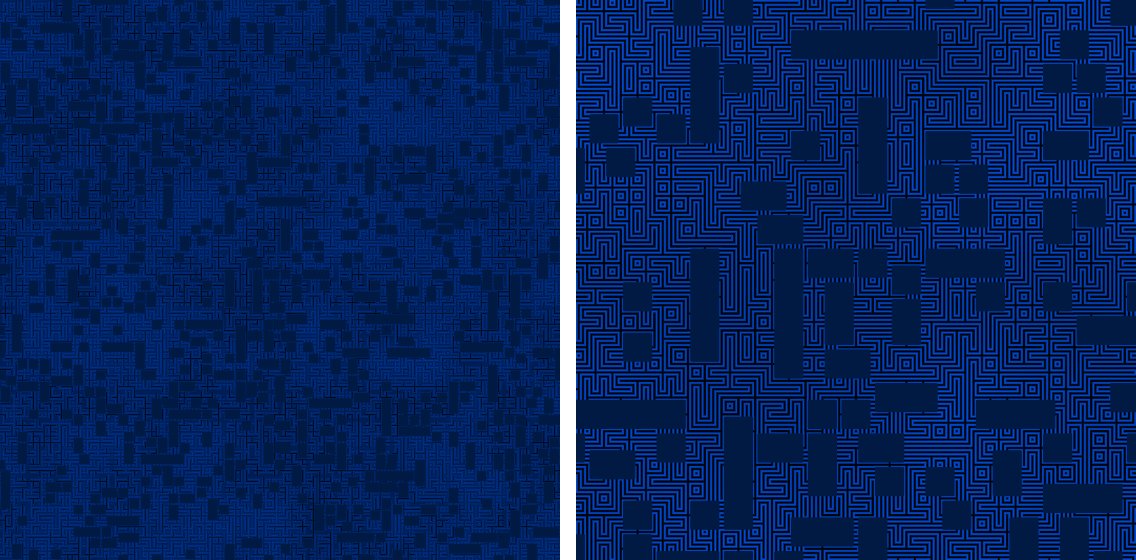
Left: the whole. Right: its middle third, enlarged.
Reproduce this pattern procedurally as a WebGL 1 fragment shader.

```glsl
precision highp float;
// Dark blue circuit-like maze: random thin walls on a square lattice, with fine
// stripes that follow the distance to the walls. Flat rounded bars, grown from
// random seed vertices along either axis, cover part of the maze.

uniform vec2 u_resolution;

const float CELLS = 100.0;          // lattice cells across the canvas
const float WALL_CHANCE = 0.5;
const float WALL_HALF_WIDTH = 0.055;
const float WALL_FAINTEST = 0.4;    // wall opacity in the palest patches
const float STRIPES_PER_CELL = 4.0;
const float PATCH_CELLS = 7.0;      // size of the broad tonal patches
const float PATCH_CONTRAST = 0.16;
const float SEED_CHANCE = 0.042;    // bar seeds per vertex and axis
const float LENGTH_RANGE = 6.0;     // longest bar, in vertices
const float LENGTH_SKEW = 3.5;      // higher values favour short bars
const float BAR_HALF_SIZE = 0.87;
const float BAR_ROUNDING = 0.1;
const float BAR_RIM = 0.16;         // strip around bars kept free of walls
const vec3 MAZE_BLUE = vec3(0.0, 0.142, 0.405);
const vec3 WALL_BLACK = vec3(0.0, 0.01, 0.03);
const vec3 BAR_NAVY = vec3(0.005, 0.101, 0.264);
const vec2 AXIS_X = vec2(1.0, 0.0);
const vec2 AXIS_Y = vec2(0.0, 1.0);

float hash(vec2 p) {
  vec3 q = fract(vec3(p.xyx) * 0.1031);
  q += dot(q, q.yzx + 33.33);
  return fract((q.x + q.y) * q.z);
}

float valueNoise(vec2 p) {
  vec2 i = floor(p);
  vec2 f = smoothstep(0.0, 1.0, p - i);
  float low = mix(hash(i), hash(i + AXIS_X), f.x);
  float high = mix(hash(i + AXIS_Y), hash(i + vec2(1.0)), f.x);
  return mix(low, high, f.y);
}

// True if a bar seeded up to five vertices behind reaches this vertex.
bool reachedAlong(vec2 vertex, vec2 axis) {
  bool reached = false;
  for (int i = 0; i < 6; i++) {
    float steps = float(i);
    float h = hash(vertex - steps * axis + 211.0 * axis + 17.0) / SEED_CHANCE;
    if (h < 1.0 && LENGTH_RANGE * pow(h, LENGTH_SKEW) >= steps) reached = true;
  }
  return reached;
}

bool reached(vec2 vertex) {
  return reachedAlong(vertex, AXIS_X) || reachedAlong(vertex, AXIS_Y);
}

// Bar vertices give way to diagonal neighbours below, keeping bars apart.
bool isBar(vec2 vertex) {
  if (!reached(vertex)) return false;
  return !reached(vertex + vec2(1.0, -1.0)) && !reached(vertex - vec2(1.0));
}

float roundedSquare(vec2 p) {
  vec2 q = abs(p) - BAR_HALF_SIZE + BAR_ROUNDING;
  return length(max(q, 0.0)) + min(max(q.x, q.y), 0.0) - BAR_ROUNDING;
}

// Distance to the edge that leaves a vertex along an axis, or far if open.
float wallDistance(vec2 vertex, vec2 axis, float offset) {
  return hash(vertex + 431.0 * axis + 73.0) < WALL_CHANCE ? abs(offset) : 1.0;
}

// Pixel-wide box filter of a shape edge.
float coverage(float signedDistance, float pixel) {
  return clamp(0.5 - signedDistance / pixel, 0.0, 1.0);
}

void main() {
  float pixel = CELLS / min(u_resolution.x, u_resolution.y);
  vec2 p = gl_FragCoord.xy * pixel;
  vec2 cell = floor(p);
  vec2 local = p - cell;

  // Maze walls on the four sides of the cell.
  float wall = wallDistance(cell, AXIS_X, local.y);
  wall = min(wall, wallDistance(cell + AXIS_Y, AXIS_X, 1.0 - local.y));
  wall = min(wall, wallDistance(cell, AXIS_Y, local.x));
  wall = min(wall, wallDistance(cell + AXIS_X, AXIS_Y, 1.0 - local.x));

  // Bars on the four corners of the cell.
  float bar = 1.0;
  for (int j = 0; j < 2; j++) {
    for (int i = 0; i < 2; i++) {
      vec2 corner = vec2(float(i), float(j));
      if (isBar(cell + corner)) bar = min(bar, roundedSquare(local - corner));
    }
  }

  // Nested stripes around walls and corners, fading to their mean when fine.
  vec2 toCorner = min(local, 1.0 - local);
  float nested = min(wall, max(toCorner.x, toCorner.y));
  float fade = 1.0 - smoothstep(0.3, 0.9, pixel * STRIPES_PER_CELL);
  float stripe = 1.0 - fade * cos(6.2831853 * STRIPES_PER_CELL * nested);

  // Broad patches vary the blue and the strength of the walls.
  float tone = valueNoise(p / PATCH_CELLS + 31.0);
  float wallOpacity = mix(1.0, WALL_FAINTEST, smoothstep(0.2, 0.8, tone));
  wallOpacity *= coverage(BAR_RIM - bar, pixel);

  vec3 color = MAZE_BLUE * stripe * (1.0 + PATCH_CONTRAST * (tone - 0.5));
  color = mix(color, WALL_BLACK, wallOpacity * coverage(wall - WALL_HALF_WIDTH, pixel));
  color = mix(color, BAR_NAVY, coverage(bar, pixel));
  gl_FragColor = vec4(color, 1.0);
}
```
